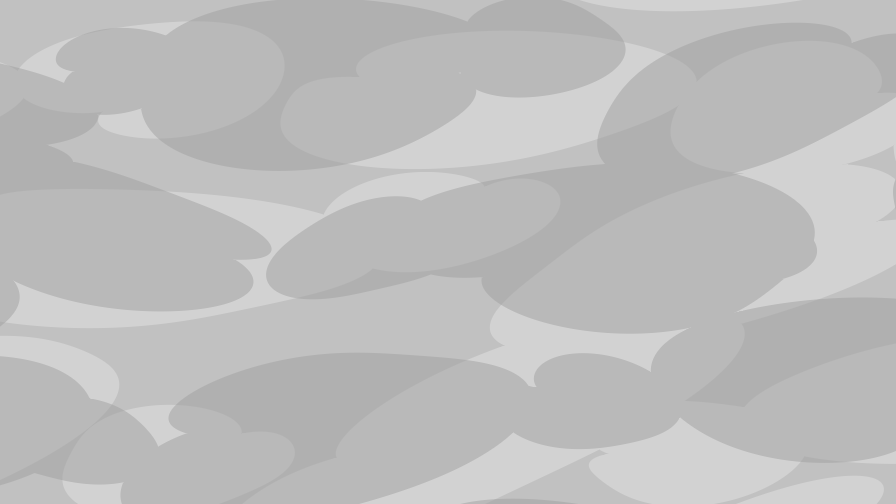
Reproduce this background procedurally as a WebGL 1 fragment shader.

```glsl
precision highp float;
// Overlapping flat grey blobs: pale patches under translucent darker ones.

uniform vec2 u_resolution;

const vec3 BASE_COLOR = vec3(0.757);
const vec3 PALE_COLOR = vec3(0.825);
const vec3 SHADE_COLOR = vec3(0.63);
const float SHADE_OPACITY = 0.52;

// Lengths are in canvas heights, angles in radians.
const vec2 PALE_CELL = vec2(0.593, 0.333);
const vec2 PALE_SMALL = vec2(0.22, 0.10);
const vec2 PALE_LARGE = vec2(0.45, 0.13);
const vec2 PALE_TILT = vec2(-0.10, 0.42);
const float PALE_SEED = 3.0;

const vec2 SHADE_CELL = vec2(0.444, 0.333);
const vec2 SHADE_SMALL = vec2(0.16, 0.08);
const vec2 SHADE_LARGE = vec2(0.35, 0.14);
const vec2 SHADE_TILT = vec2(-0.18, 0.32);
const float SHADE_SEED = 40.0;

const float JITTER = 0.5;
const float NOTCH_DEPTH = 0.30;
const float NOTCH_STEEP = 7.0;
const float NOTCH_GENTLE = 2.2;
const float PI = 3.14159;

float hash(vec2 cell, float salt) {
  return fract(sin(dot(vec3(cell, salt), vec3(127.1, 311.7, 74.7))) * 43758.5);
}

// Wavy ellipse with one lopsided cusp near an end; negative inside.
float blobLevel(vec2 p, vec2 axes, float tilt, vec2 cell, float seed) {
  float c = cos(tilt);
  float s = sin(tilt);
  vec2 q = vec2(c * p.x + s * p.y, c * p.y - s * p.x) / axes;
  float angle = atan(q.y, q.x);

  float waves = 0.10 * sin(2.0 * angle + 2.0 * PI * hash(cell, seed + 4.0))
              + 0.06 * sin(3.0 * angle + 2.0 * PI * hash(cell, seed + 5.0));

  float end = PI * step(0.35, hash(cell, seed + 6.0));
  float notchAngle = end + 1.8 * (hash(cell, seed + 7.0) - 0.5);
  float turn = mod(angle - notchAngle + PI, 2.0 * PI) - PI;
  float side = hash(cell, seed + 8.0) < 0.5 ? -1.0 : 1.0;
  float rate = turn * side > 0.0 ? NOTCH_STEEP : NOTCH_GENTLE;
  float notch = NOTCH_DEPTH * exp(-rate * abs(turn));

  return length(q) - (1.08 + waves) * (1.0 - notch);
}

// Union of blobs on a jittered grid, large and small ones alternating.
float layerLevel(vec2 p, vec2 cellSize, vec2 smallAxes, vec2 largeAxes,
                 vec2 tiltRange, float seed) {
  vec2 home = floor(p / cellSize);
  float level = 10.0;
  for (int j = -1; j <= 1; j++) {
    for (int i = -1; i <= 1; i++) {
      vec2 cell = home + vec2(float(i), float(j));
      vec2 offset = vec2(hash(cell, seed), hash(cell, seed + 1.0)) - 0.5;
      vec2 center = (cell + 0.5 + JITTER * offset) * cellSize;
      vec2 axes = mix(smallAxes, largeAxes, mod(cell.x + cell.y, 2.0));
      axes *= mix(0.88, 1.14, hash(cell, seed + 2.0));
      float tilt = mix(tiltRange.x, tiltRange.y, hash(cell, seed + 3.0));
      level = min(level, blobLevel(p - center, axes, tilt, cell, seed));
    }
  }
  return level;
}

float paleLevel(vec2 p) {
  return layerLevel(p, PALE_CELL, PALE_SMALL, PALE_LARGE, PALE_TILT, PALE_SEED);
}

float shadeLevel(vec2 p) {
  return layerLevel(p, SHADE_CELL, SHADE_SMALL, SHADE_LARGE, SHADE_TILT, SHADE_SEED);
}

// Pixel coverage from a level and its values one pixel right and up.
float coverage(float level, float right, float up) {
  float slope = length(vec2(right, up) - level);
  return clamp(0.5 - level / max(slope, 0.00001), 0.0, 1.0);
}

void main() {
  float pixel = 1.0 / u_resolution.y;
  vec2 p = gl_FragCoord.xy * pixel;
  vec2 right = p + vec2(pixel, 0.0);
  vec2 up = p + vec2(0.0, pixel);

  float pale = coverage(paleLevel(p), paleLevel(right), paleLevel(up));
  float shade = coverage(shadeLevel(p), shadeLevel(right), shadeLevel(up));

  vec3 color = mix(BASE_COLOR, PALE_COLOR, pale);
  color = mix(color, SHADE_COLOR, SHADE_OPACITY * shade);
  gl_FragColor = vec4(color, 1.0);
}
```
